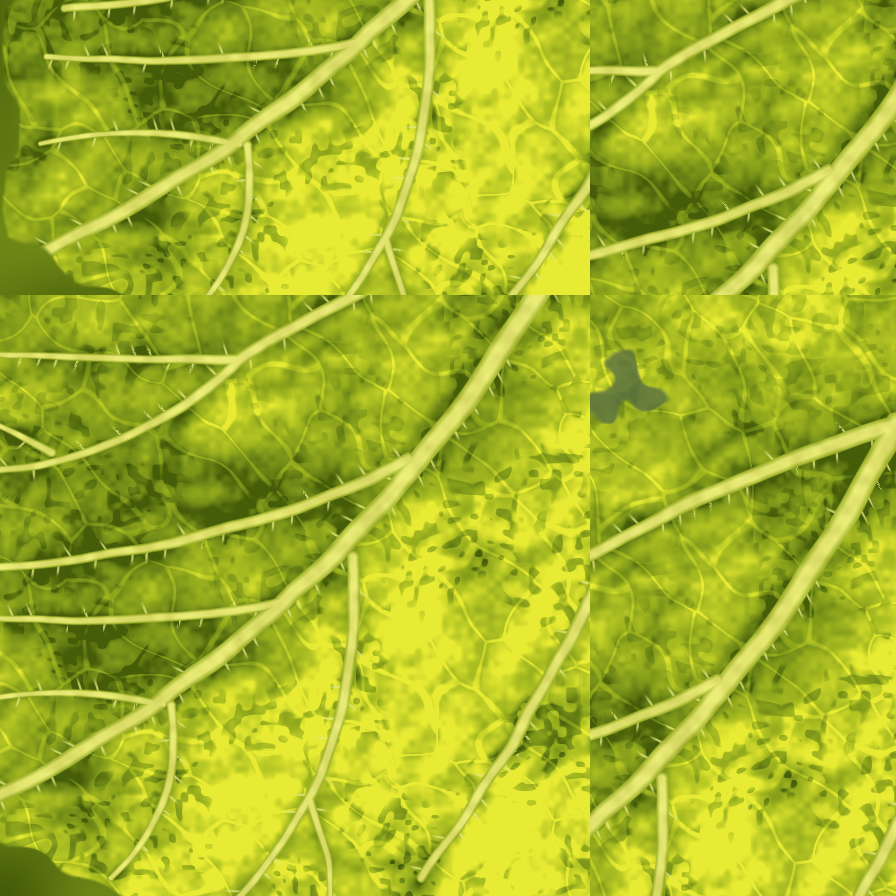
Give the GLSL for this texture, as a WebGL 1 fragment shader.

```glsl
precision highp float;
// Yellowing leaf underside: hairy veins, fine net and dark speckles, in four shifted crops.
uniform vec2 u_resolution;

const vec3 DEEP = vec3(0.27, 0.36, 0.03);
const vec3 MOSS = vec3(0.44, 0.54, 0.09);
const vec3 GREEN = vec3(0.57, 0.66, 0.11);
const vec3 LIME = vec3(0.70, 0.77, 0.14);
const vec3 YELLOW = vec3(0.91, 0.92, 0.20);
const vec3 VEIN_EDGE = vec3(0.64, 0.71, 0.18);
const vec3 VEIN_CREST = vec3(0.88, 0.89, 0.43);
const vec3 HAIR = vec3(0.89, 0.91, 0.50);
const vec3 BRUISE = vec3(0.36, 0.45, 0.25);

float hash(vec2 p) {
  vec3 q = fract(p.xyx * 0.1031);
  q += dot(q, q.yzx + 33.33);
  return fract((q.x + q.y) * q.z);
}

float noise(vec2 p) {
  vec2 i = floor(p), f = fract(p);
  f = f * f * (3.0 - 2.0 * f);
  return mix(mix(hash(i), hash(i + vec2(1, 0)), f.x),
             mix(hash(i + vec2(0, 1)), hash(i + vec2(1, 1)), f.x), f.y);
}

float fbm(vec2 p) {
  float sum = 0.0, gain = 0.53;
  for (int i = 0; i < 4; i++) {
    sum += gain * noise(p);
    p = mat2(1.6, 1.2, -1.2, 1.6) * p + 7.3;
    gain *= 0.5;
  }
  return sum;
}

// Gap between the two nearest cell centres: zero on the net of fine veins.
float netGap(vec2 p) {
  vec2 cell = floor(p);
  float near = 9.0, second = 9.0;
  for (int y = -1; y <= 1; y++)
    for (int x = -1; x <= 1; x++) {
      vec2 c = cell + vec2(x, y);
      float d = length(c + 0.15 + 0.7 * vec2(hash(c), hash(c + 51.7)) - p);
      second = min(second, max(near, d));
      near = min(near, d);
    }
  return second - near;
}

// Bent segment: x runs along it, y is the signed offset, z the overshoot past its ends.
vec3 veinFrame(vec2 p, vec2 a, vec2 b, float bend) {
  float len = length(b - a);
  vec2 dir = (b - a) / len, q = p - a;
  float along = dot(q, dir), t = clamp(along / len, 0.0, 1.0);
  float across = dot(q, vec2(-dir.y, dir.x)) - 4.0 * bend * t * (1.0 - t);
  return vec3(along, across, abs(along - t * len));
}

// Returns body, crest, shadow and hairs of one tapering vein.
vec4 vein(vec2 p, vec2 a, vec2 b, float bend, float width) {
  vec3 f = veinFrame(p, a, b, bend);
  f.y += 0.004 * (noise(p * 24.0) - 0.5);
  float dist = length(f.yz);
  float radius = width * mix(1.0, 0.6, clamp(f.x / length(b - a), 0.0, 1.0));
  float body = 1.0 - smoothstep(radius - 0.0012, radius + 0.0012, dist);
  float crest = body * (1.0 - smoothstep(0.35, 1.0, dist / radius));
  float shadow = exp(-max(dist - radius, 0.0) / (0.006 + 0.7 * width));
  float spacing = 0.021, id = floor(f.x / spacing);
  float r = hash(vec2(id, floor(a.x * 91.0 + b.y * 57.0)));
  float reach = f.y * (r < 0.75 ? 1.0 : -1.0);
  float offset = f.x - (id + 0.3 + 0.4 * fract(r * 17.0)) * spacing - 0.35 * reach;
  float hair = 1.0 - smoothstep(0.0005, 0.0021, abs(offset));
  hair *= step(0.0, reach) * step(0.25, r) * step(f.z, 0.0);
  hair *= 1.0 - smoothstep(radius + 0.004, radius + 0.008 + 0.009 * r, reach);
  return vec4(body, crest, shadow, hair);
}

vec4 allVeins(vec2 p) {
  vec2 stem = vec2(0.655, 0.774), fork = vec2(0.267, 0.599);
  vec4 v = vein(p, stem, vec2(-0.046, 0.089), 0.084, 0.0135);
  v = max(v, vein(p, stem, fork, -0.014, 0.0105));
  v = max(v, vein(p, fork, vec2(-0.013, 0.474), 0.028, 0.0065));
  v = max(v, vein(p, fork, vec2(-0.013, 0.605), 0.003, 0.0055));
  v = max(v, vein(p, vec2(0.456, 0.486), vec2(-0.013, 0.366), 0.024, 0.0075));
  v = max(v, vein(p, vec2(0.319, 0.329), vec2(-0.033, 0.313), 0.013, 0.006));
  v = max(v, vein(p, vec2(0.182, 0.215), vec2(-0.04, 0.215), -0.012, 0.0045));
  v = max(v, vein(p, vec2(0.393, 0.378), vec2(0.26, -0.01), 0.046, 0.0075));
  v = max(v, vein(p, vec2(0.191, 0.212), vec2(0.124, 0.02), 0.028, 0.006));
  v = max(v, vein(p, vec2(0.68, 0.38), vec2(0.47, 0.02), 0.012, 0.0085));
  v = max(v, vein(p, vec2(0.345, 0.108), vec2(0.37, -0.01), 0.006, 0.005));
  return max(v, vein(p, vec2(0.058, 0.495), vec2(-0.01, 0.53), 0.0, 0.005));
}

vec3 leafRamp(float t) {
  t = clamp(t, 0.0, 1.0) * 4.0;
  vec3 c = mix(DEEP, MOSS, min(t, 1.0));
  c = mix(c, GREEN, clamp(t - 1.0, 0.0, 1.0));
  c = mix(c, LIME, clamp(t - 2.0, 0.0, 1.0));
  return mix(c, YELLOW, clamp(t - 3.0, 0.0, 1.0));
}

vec3 leaf(vec2 p) {
  vec2 warp = vec2(noise(p * 17.0), noise(p * 17.0 + 40.0)) - 0.5;
  vec3 f = veinFrame(p, vec2(0.655, 0.774), vec2(-0.046, 0.089), 0.084);
  float yellowed = smoothstep(-0.04, 0.13, f.y);
  float blotch = fbm(p * 11.0) - 0.5;
  float gap = netGap(f.xy * vec2(17.0, 10.0) + warp * 0.8);

  // Tone: broad yellowing, blisters, fine grain, then dark speckles near the net.
  float tone = mix(0.50, 0.86, yellowed) + 1.15 * blotch;
  tone += 0.13 * smoothstep(0.0, 0.45, p.x) - 0.08 + 0.15 * smoothstep(0.62, 0.75, p.y - 0.2 * p.x);
  tone += 0.7 * (noise(p * 38.0 + warp) - noise(p * 38.0 + warp + vec2(-0.2, 0.25)));
  tone += 0.24 * (noise(p * 135.0) - 0.5);
  float speckle = smoothstep(0.58, 0.74, noise(p * 105.0 + warp * 4.0));
  speckle *= smoothstep(0.42, 0.62, noise(p * 15.0 + 9.0) + 0.25 * exp(-gap * 5.0));
  tone -= speckle * mix(0.22, 0.42, yellowed) + 0.12 * exp(-gap * 7.0);
  tone += 0.28 * (1.0 - smoothstep(0.02, 0.08, gap));
  vec4 v = allVeins(p);
  tone -= v.z * (0.2 + 0.5 * (noise(p * 45.0) - 0.3));

  vec3 color = leafRamp(tone);
  float bruise = length((p - vec2(0.36, 0.815)) * vec2(0.8, 1.0)) + 0.05 * (noise(p * 45.0) - 0.5);
  color = mix(color, BRUISE, 0.85 * (1.0 - smoothstep(0.022, 0.03, bruise)));
  vec3 veinColor = mix(VEIN_EDGE, VEIN_CREST, v.y) + 0.10 * (noise(p * 90.0) - 0.5);
  color = mix(color, HAIR, 0.75 * v.w);
  color = mix(color, veinColor, v.x);

  // Ragged margin over a blurred backdrop.
  float margin = min(0.455 * p.x + 0.89 * (p.y - 0.073), p.x + 0.075);
  margin += 0.03 * (noise(p * 28.0) - 0.5);
  vec3 backdrop = mix(DEEP, MOSS, noise(p * 9.0));
  return mix(backdrop, color, smoothstep(-0.003, 0.003, margin));
}

void main() {
  vec2 uv = gl_FragCoord.xy / u_resolution;
  bool right = uv.x > 0.659, top = uv.y > 0.671;
  vec2 shift = top ? (right ? vec2(-0.469, -0.322) : vec2(-0.085, -0.625))
                   : (right ? vec2(-0.345, 0.247) : vec2(0.0));
  gl_FragColor = vec4(leaf(uv + shift), 1.0);
}
```
